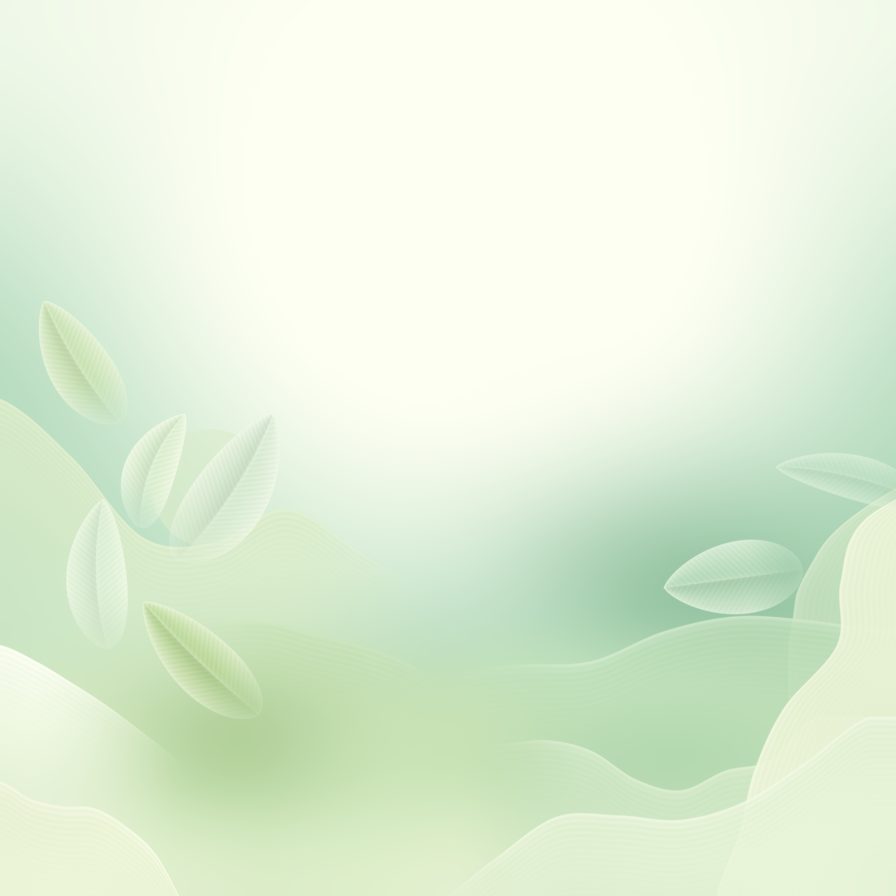
Write a Shadertoy shader that draws this background.

```glsl
// Soft spring background: a cream glow above misty green folds with translucent leaves.

const vec3 CREAM = vec3(0.992, 1.0, 0.95);
const vec3 MINT = vec3(0.71, 0.86, 0.745);
const vec3 DEEP_MINT = vec3(0.54, 0.74, 0.60);
const vec3 MEADOW = vec3(0.79, 0.89, 0.715);
const vec3 MOSS = vec3(0.67, 0.80, 0.57);
const vec3 PALE_LEAF = vec3(0.86, 0.925, 0.79);
const vec3 IVORY = vec3(0.925, 0.955, 0.845);
const vec2 GLOW_CENTER = vec2(0.53, 0.78);
const float THREAD_FREQ = 950.0;
const float THREAD_GAIN = 0.012;
const float RIM_WIDTH = 0.005;
const float MIST_GAIN = 0.025;

// Leaves: base and tip; half width, bend and opacity; colour
const int LEAF_COUNT = 7;
const vec4 LEAF_AXIS[7] = vec4[7](
    vec4(0.134, 0.529, 0.049, 0.664), vec4(0.156, 0.411, 0.206, 0.538),
    vec4(0.198, 0.375, 0.305, 0.538), vec4(0.120, 0.276, 0.115, 0.443),
    vec4(0.289, 0.203, 0.160, 0.328), vec4(0.896, 0.365, 0.741, 0.344),
    vec4(1.030, 0.440, 0.866, 0.479));
const vec3 LEAF_SHAPE[7] = vec3[7](
    vec3(0.035, 0.006, 0.85), vec3(0.029, 0.013, 0.9), vec3(0.042, -0.010, 0.85),
    vec3(0.034, 0.010, 0.75), vec3(0.035, 0.004, 0.9), vec3(0.041, 0.0, 0.85),
    vec3(0.025, -0.009, 0.55));
const vec3 LEAF_COLOR[7] = vec3[7](
    vec3(0.80, 0.89, 0.70), vec3(0.87, 0.94, 0.82), vec3(0.85, 0.92, 0.83),
    vec3(0.87, 0.94, 0.85), vec3(0.74, 0.85, 0.61), vec3(0.75, 0.88, 0.76),
    vec3(0.77, 0.89, 0.78));

vec2 hashGradient(vec2 cell) {
    float angle = 6.2832 * fract(sin(dot(cell, vec2(127.1, 311.7))) * 43758.5);
    return vec2(cos(angle), sin(angle));
}

float gradientNoise(vec2 p) {
    vec2 i = floor(p), f = p - i, u = f * f * f * (f * (f * 6.0 - 15.0) + 10.0);
    vec2 e = vec2(1.0, 0.0);
    return mix(mix(dot(hashGradient(i), f), dot(hashGradient(i + e), f - e), u.x),
               mix(dot(hashGradient(i + e.yx), f - e.yx), dot(hashGradient(i + 1.0), f - 1.0), u.x), u.y);
}

float blob(vec2 p, vec2 center, vec2 radius) {
    vec2 q = (p - center) / radius;
    return exp(-dot(q, q));
}

// Smooth curve through eight evenly spaced heights
float curve(float x, vec2 span, float h[8]) {
    float s = clamp((x - span.x) / (span.y - span.x), 0.0, 1.0) * 7.0;
    int i = min(int(s), 6);
    float f = s - float(i);
    float a = h[max(i - 1, 0)], b = h[i], c = h[i + 1], d = h[min(i + 2, 7)];
    return b + 0.5 * f * (c - a + f * (2.0 * a - 5.0 * b + 4.0 * c - d + f * (3.0 * (b - c) + d - a)));
}

// Translucent fold that dissolves with depth behind its bright rim
vec3 fold(vec3 under, float depth, vec3 tint, float opacity, float falloff, float rim, float px) {
    float mask = smoothstep(-px, px, depth) * opacity;
    float inside = max(depth, 0.0);
    vec3 color = mix(under, tint, mask * exp(-inside * falloff));
    color += mask * THREAD_GAIN * sin(inside * THREAD_FREQ) * exp(-inside * 22.0);
    return mix(color, CREAM, mask * rim * exp(-inside / RIM_WIDTH));
}

vec3 leaf(vec3 under, vec2 p, vec4 axis, vec3 shape, vec3 tint, float px) {
    vec2 along = axis.zw - axis.xy, q = p - axis.xy;
    float len = length(along);
    along /= len;
    float rawT = dot(q, along) / len, t = clamp(rawT, 0.0, 1.0);
    float s = dot(q, vec2(-along.y, along.x)) - shape.y * 4.0 * t * (1.0 - t);
    float halfWidth = shape.x * 2.42 * pow(t, 0.55) * pow(1.0 - t, 0.75);
    float dist = max(abs(s) - halfWidth, max(-rawT, rawT - 1.0) * len);
    float mask = smoothstep(px, -px, dist) * shape.z * mix(0.25, 1.0, smoothstep(0.0, 0.45, t));
    float side = s / max(halfWidth, 0.001);
    vec3 color = mix(tint, CREAM, 0.4 * smoothstep(0.1, 1.0, abs(side)));
    color -= 0.09 * smoothstep(-0.04, 0.04, side) * exp(-3.0 * max(side, 0.0));
    color += THREAD_GAIN * sin((t * len - abs(s) * 0.8) * THREAD_FREQ);
    color = mix(color, CREAM, 0.35 * exp(-abs(s) / 0.0015) + 0.5 * exp(min(dist, 0.0) / 0.003));
    return mix(under, color, mask);
}

void mainImage(out vec4 fragColor, in vec2 fragCoord) {
    vec2 p = fragCoord / iResolution.xy;
    float px = 1.0 / min(iResolution.x, iResolution.y);

    // Glow, green surroundings and lower meadow
    float shade = smoothstep(0.22, 0.62, length(p - GLOW_CENTER)) * mix(0.2, 1.0, smoothstep(1.0, 0.55, p.y));
    vec3 color = mix(CREAM, MINT, shade);
    color = mix(color, DEEP_MINT, 0.75 * blob(p, vec2(0.78, 0.34), vec2(0.20, 0.13)));
    color = mix(color, MEADOW, smoothstep(0.33, 0.18, p.y));
    color = mix(color, IVORY, 0.75 * smoothstep(0.16, 0.0, p.y));

    // Left slopes
    color = mix(color, PALE_LEAF, 0.6 * smoothstep(px, -px, length(p - vec2(0.235, 0.455)) - 0.066));
    float ridge = curve(p.x, vec2(0.0, 0.56), float[8](0.555, 0.49, 0.40, 0.395, 0.432, 0.385, 0.335, 0.27));
    color = fold(color, ridge - p.y, PALE_LEAF, 0.9 * smoothstep(0.5, 0.3, p.x), 2.0, 0.15, px);
    ridge = curve(p.x, vec2(0.2, 0.55), float[8](0.30, 0.305, 0.305, 0.292, 0.28, 0.262, 0.235, 0.20));
    float window = smoothstep(0.2, 0.32, p.x) * smoothstep(0.52, 0.38, p.x);
    color = fold(color, ridge - p.y, MEADOW, 0.7 * window, 4.0, 0.12, px);
    color = mix(color, MOSS, 0.75 * blob(p, vec2(0.26, 0.17), vec2(0.12, 0.085)));

    // Right slopes
    ridge = curve(p.y, vec2(0.28, 0.49), float[8](0.88, 0.885, 0.89, 0.905, 0.925, 0.96, 1.01, 1.08));
    color = fold(color, p.x - ridge, PALE_LEAF, 0.6, 3.0, 0.4, px);
    ridge = curve(p.x, vec2(0.5, 1.06), float[8](0.25, 0.258, 0.262, 0.295, 0.312, 0.308, 0.297, 0.29));
    color = fold(color, ridge - p.y, vec3(0.74, 0.87, 0.725), 0.85 * smoothstep(0.5, 0.68, p.x), 1.5, 0.4, px);
    color = mix(color, vec3(0.66, 0.82, 0.66), 0.55 * blob(p, vec2(0.76, 0.16), vec2(0.12, 0.06)));
    ridge = curve(p.x, vec2(0.56, 0.91), float[8](0.17, 0.174, 0.162, 0.13, 0.118, 0.14, 0.152, 0.20));
    color = fold(color, ridge - p.y, vec3(0.84, 0.92, 0.79), 0.75 * smoothstep(0.54, 0.66, p.x), 3.0, 0.4, px);
    ridge = curve(p.y, vec2(0.0, 0.49), float[8](0.80, 0.825, 0.842, 0.875, 0.934, 0.938, 0.965, 1.08));
    color = fold(color, p.x - ridge, IVORY, 0.9, 0.3, 0.35, px);
    ridge = curve(p.x, vec2(0.48, 0.97), float[8](-0.01, 0.04, 0.088, 0.09, 0.085, 0.105, 0.15, 0.20));
    color = fold(color, ridge - p.y, vec3(0.90, 0.95, 0.84), 0.85 * smoothstep(0.46, 0.6, p.x), 1.5, 0.5, px);

    // Lower left folds
    ridge = curve(p.x, vec2(0.0, 0.28), float[8](0.28, 0.262, 0.238, 0.212, 0.182, 0.15, 0.11, 0.06));
    color = fold(color, ridge - p.y, CREAM, 0.9 * smoothstep(0.22, 0.02, p.x), 4.0, 0.5, px);
    ridge = curve(p.x, vec2(0.0, 0.245), float[8](0.128, 0.108, 0.10, 0.098, 0.078, 0.045, -0.02, -0.09));
    color = fold(color, ridge - p.y, IVORY, 0.9, 1.0, 0.5, px);

    for (int i = 0; i < LEAF_COUNT; i++)
        color = leaf(color, p, LEAF_AXIS[i], LEAF_SHAPE[i], LEAF_COLOR[i], px);

    // Drifting mist
    color += MIST_GAIN * gradientNoise(p * vec2(4.0, 7.0)) * smoothstep(0.6, 0.2, p.y);
    fragColor = vec4(clamp(color, 0.0, 1.0), 1.0);
}
```
